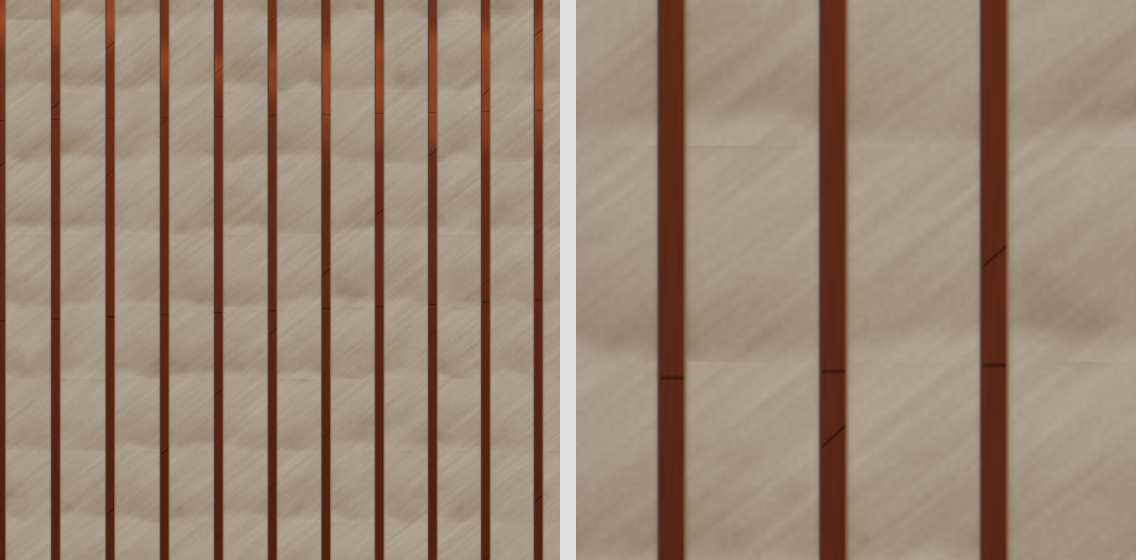
Left: the whole. Right: its middle third, enlarged.
Give the GLSL for this texture, as a WebGL 2 fragment shader.

```glsl
#version 300 es
precision highp float;
// Pale diagonal-grained wood panels divided by narrow copper-brown vertical strips.
uniform vec2 u_resolution;
out vec4 fragColor;

const vec3 WOOD_PALE = vec3(0.685, 0.638, 0.575);
const vec3 WOOD_TAN = vec3(0.575, 0.505, 0.42);
const vec3 STRIP_DARK = vec3(0.31, 0.125, 0.075);
const vec3 STRIP_BROWN = vec3(0.375, 0.165, 0.093);
const vec3 STRIP_GLOW = vec3(0.59, 0.28, 0.15);
const vec3 EDGE_SHADE = vec3(0.27, 0.18, 0.17);
const vec3 EDGE_LIT = vec3(0.57, 0.40, 0.27);
const vec2 TILE = vec2(0.137, 0.1285);
const float STRIP_HALF = 0.0077;

float hash(vec2 p) {
    vec3 q = fract(vec3(p.xyx) * 0.1031);
    q += dot(q, q.yzx + 33.33);
    return fract((q.x + q.y) * q.z);
}

float noise(vec2 p) {
    vec2 i = floor(p), f = fract(p);
    f = f * f * (3.0 - 2.0 * f);
    return mix(mix(hash(i), hash(i + vec2(1, 0)), f.x),
               mix(hash(i + vec2(0, 1)), hash(i + vec2(1, 1)), f.x), f.y);
}

// Soft line of the given half width around d = 0
float line(float d, float halfWidth, float soft) {
    return 1.0 - smoothstep(halfWidth - soft, halfWidth + soft, abs(d));
}

// Long thin fibres rising to the right
float grain(vec2 p, float seed) {
    vec2 dir = normalize(vec2(1.0, 0.78));
    vec2 q = vec2(dot(p, dir), dot(p, vec2(-dir.y, dir.x))) + seed;
    return 0.5 * noise(q * vec2(11.0, 150.0))
         + 0.3 * noise(q * vec2(18.0, 290.0))
         + 0.2 * noise(q * vec2(7.0, 60.0));
}

// Strip centres lie slightly closer together toward the right
float stripCentre(float k) {
    return 0.002 + 0.09792 * k - 0.000195 * k * k;
}

float nearestStrip(float x) {
    float a = 0.09792, b = 0.000195;
    return round((a - sqrt(a * a - 4.0 * b * (x - 0.002))) / (2.0 * b));
}

// Repeating veneer tiles: tan patches gather above each lower border
vec3 wood(vec2 p) {
    vec2 t = vec2(p.x - 0.097, 0.965 - p.y) / TILE;
    vec2 cell = floor(t), f = fract(t);
    vec2 local = vec2(f.x, -f.y) * TILE;
    float wobble = 0.16 * (noise(vec2(p.x * 22.0, cell.y)) - 0.5);
    float y = fract(t.y + wobble);
    float ramp = smoothstep(0.1, 0.85, y) * (1.0 - smoothstep(0.86, 1.0, y));
    float cloud = noise(vec2(p.x * 17.0 + t.y * 0.7, y * 2.5 + 4.0));
    float fibre = mix(grain(p, 3.1), grain(local, 7.4), 0.4);
    float fleck = smoothstep(0.65, 0.9, noise(vec2(p.x * 28.0, t.y * 5.0)));
    float tan = 0.10 + ramp * (0.12 + 0.48 * cloud) + 0.22 * fleck * ramp;
    tan += 0.75 * (fibre - 0.45) + 0.05 * (hash(cell + 9.0) - 0.5);
    tan += 0.05 * (f.x - 0.5);
    vec3 color = mix(WOOD_PALE, WOOD_TAN, clamp(tan, -0.25, 1.0));
    return color + 0.018 * (noise(p * 330.0) - 0.5);
}

// Reflected light near the top, reaching lower on the right-hand strips
float glow(float k, float down) {
    float shift = smoothstep(1.5, 3.5, k);
    float start = mix(-0.04, 0.10, shift) - 0.011 * max(k - 4.0, 0.0);
    float end = mix(0.085, 0.17, shift) + 0.09 * smoothstep(5.0, 6.0, k);
    float band = smoothstep(start - 0.02, start + 0.025, down)
               * (1.0 - smoothstep(end - 0.06, end + 0.015, down));
    float spot = line(down - end + 0.01, 0.018, 0.018) * hash(vec2(k, 5.0));
    float haze = 0.25 * (1.0 - smoothstep(0.0, 0.38, down));
    return haze + band * mix(0.45, 0.85, noise(vec2(k * 3.7, down * 24.0))) + 0.4 * spot;
}

// Slanted hairline, stepping upward from strip to strip
float crack(float k, float x, float down, float offset, float pitch) {
    float d = mod(offset - pitch * k - down - 0.9 * x + 0.4165, 0.833) - 0.4165;
    return line(d, 0.0012, 0.0012);
}

vec3 strip(float k, float x, float down) {
    vec3 color = mix(STRIP_BROWN, STRIP_DARK, smoothstep(0.25, 1.0, down));
    color = mix(color, STRIP_GLOW, clamp(glow(k, down), 0.0, 1.0));
    color *= 0.96 + 0.08 * noise(vec2(x * 500.0 + k * 31.0, down * 45.0));
    float joint = line(down - 0.573 + 0.0037 * k, 0.0011, 0.0011)
                + 0.7 * line(down - 0.215 + 0.0018 * k, 0.0009, 0.0009);
    float cracks = crack(k, x, down, 1.128, 0.107)
                 + 0.5 * crack(k, x, down, 0.49, 0.091);
    return color * (1.0 - 0.38 * min(joint + cracks, 1.0));
}

void main() {
    vec2 p = gl_FragCoord.xy / u_resolution;
    float soft = max(0.7 / u_resolution.x, 0.0009);
    float k = nearestStrip(p.x);
    float x = p.x - stripCentre(k);

    // Panel, then the strip and its shaded left and lit right borders
    vec3 color = wood(p);
    color *= 1.0 - 0.10 * line(x, STRIP_HALF + 0.002, 0.003);
    color = mix(color, strip(k, x, 1.0 - p.y), line(x, STRIP_HALF, soft));
    color = mix(color, EDGE_SHADE, 0.75 * line(x + STRIP_HALF, 0.0011, soft));
    color = mix(color, EDGE_LIT, 0.7 * line(x - STRIP_HALF, 0.0010, soft));
    fragColor = vec4(color, 1.0);
}
```
